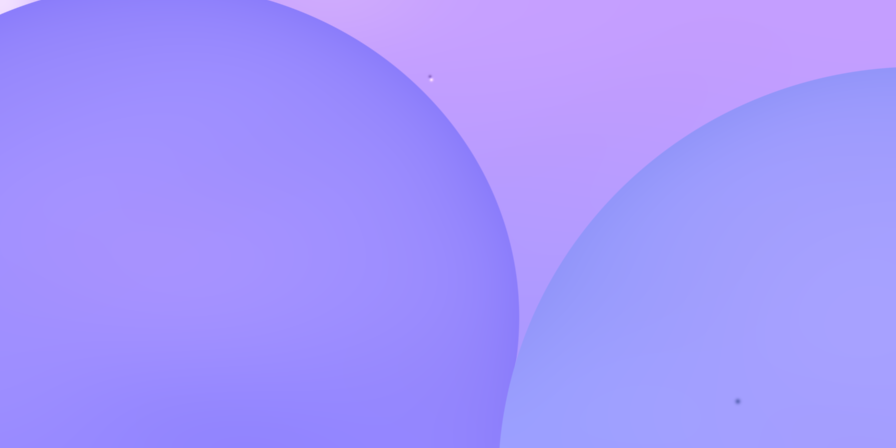
Write a WebGL 2 fragment shader that draws this background.

```glsl
#version 300 es
precision highp float;

uniform vec2 u_resolution;
out vec4 outColor;

// Normalised radius inside an ellipse: 0 at the centre, 1 on the edge
float ellipseRadius(vec2 p, vec2 center, vec2 radii) {
    return length((p - center) / radii);
}

// Soft round falloff around a point
float glow(vec2 p, vec2 center, vec2 size) {
    vec2 q = (p - center) / size;
    return exp(-dot(q, q));
}

// Smooth coverage of an ellipse from its normalised radius
float coverage(float radius, float scale) {
    float pixel = 1.0 / u_resolution.y;
    return 1.0 - smoothstep(-pixel, pixel, (radius - 1.0) * scale);
}

// Pink to lilac backdrop
vec3 backdrop(vec2 p) {
    vec3 color = mix(vec3(0.68, 0.60, 1.0), vec3(0.77, 0.62, 1.0), smoothstep(0.25, 1.0, p.y));
    color = mix(color, vec3(0.83, 0.69, 0.99), 0.75 * glow(p, vec2(0.74, 1.04), vec2(0.24, 0.14)));
    return mix(color, vec3(0.95, 0.88, 1.0), glow(p, vec2(0.0, 1.0), vec2(0.12)));
}

// Violet ball with a dark rim, a warm centre and a shaded underside
vec3 violetBall(vec2 p, float radius) {
    vec3 color = vec3(0.625, 0.565, 1.0);
    color = mix(color, vec3(0.67, 0.58, 1.0), 0.8 * glow(p, vec2(0.32, 0.43), vec2(0.36, 0.22)));
    float underside = glow(p, vec2(0.58, -0.02), vec2(0.62, 0.24));
    color = mix(color, vec3(0.565, 0.515, 1.0), 0.85 * underside);
    float rim = exp(-6.0 * max(1.0 - radius, 0.0)) * smoothstep(-0.5, 0.3, p.y);
    return mix(color, vec3(0.53, 0.475, 0.98), 0.85 * rim);
}

// Periwinkle ball, cooler along its upper edge
vec3 periwinkleBall(vec2 p, float radius) {
    vec3 color = mix(vec3(0.61, 0.625, 1.0), vec3(0.645, 0.62, 1.0), smoothstep(1.1, 1.9, p.x));
    color = mix(color, vec3(0.66, 0.64, 1.0), 0.6 * glow(p, vec2(1.85, 0.4), vec2(0.35, 0.25)));
    float rim = exp(-7.0 * max(1.0 - radius, 0.0)) * smoothstep(0.0, 0.4, p.y);
    return mix(color, vec3(0.56, 0.575, 0.97), 0.85 * rim);
}

void main() {
    vec2 p = gl_FragCoord.xy / u_resolution.y;

    float violetRadius = ellipseRadius(p, vec2(0.344, 0.292), vec2(0.815, 0.745));
    float periwinkleRadius = ellipseRadius(p, vec2(2.052, -0.073), vec2(0.94, 0.924));

    // Layers from back to front; the violet ball widens behind the other one
    vec3 color = backdrop(p);
    float lowerFill = step(p.y, 0.26) * step(p.x, 1.15);
    float violetMask = max(coverage(violetRadius, 0.78), lowerFill);
    color = mix(color, violetBall(p, violetRadius), violetMask);
    color = mix(color, periwinkleBall(p, periwinkleRadius), coverage(periwinkleRadius, 0.93));

    // Tiny specks: one bright with a shadow, one dark
    color += 0.25 * glow(p, vec2(0.963, 0.822), vec2(0.004));
    color -= 0.2 * glow(p, vec2(0.96, 0.829), vec2(0.004));
    color -= vec3(0.25, 0.2, 0.25) * glow(p, vec2(1.647, 0.104), vec2(0.006));

    // Faint ripple of layered sines
    float ripple = sin(p.x * 9.0 + 3.0 * sin(p.y * 5.0)) + sin(p.y * 13.0 - p.x * 4.0);
    outColor = vec4(clamp(color + 0.002 * ripple, 0.0, 1.0), 1.0);
}
```
